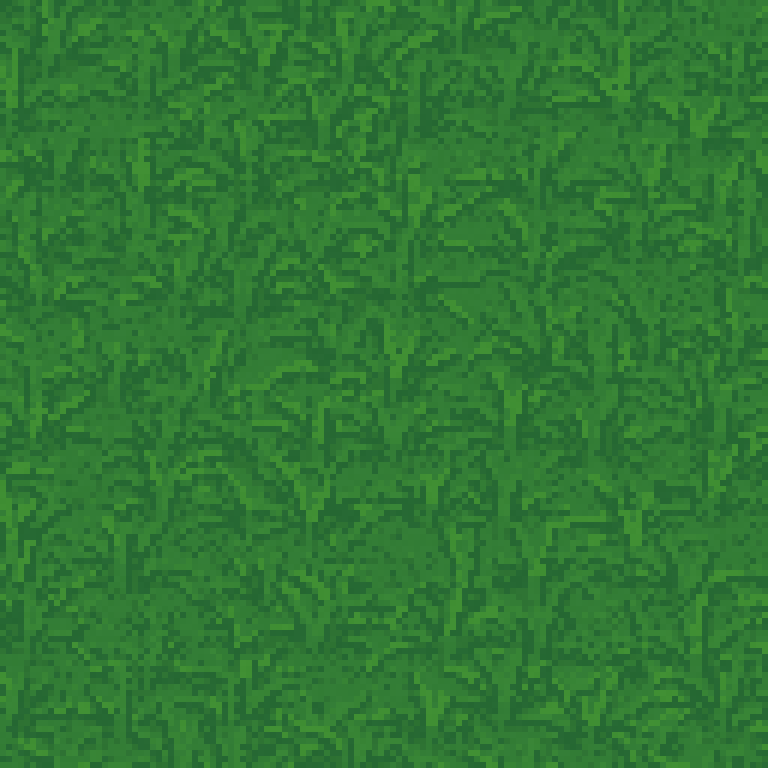
Reproduce this texture procedurally as a three.js fragment shader.

```glsl
// Pixel-art meadow: overlapping tufts of drooping grass blades on a coarse grid.
// Each blade bends in polar space about its root, with a lit upper edge and a
// shaded underside; lower tufts are painted over those behind them.
#define CELLS 128.0           // mosaic cells across the canvas
#define TUFT vec2(16.0, 11.0) // tuft spacing in cells
#define BLADES 8              // blades per tuft
#define SPREAD 1.55           // widest lean in radians
#define MIN_LENGTH 8.0        // blade length range in cells
#define MAX_LENGTH 15.0
#define HALF_WIDTH 1.9        // half width of a blade with its margin
#define RAGGED 1.1            // roughness of blade edges in cells
#define GRAIN 0.012           // faint brightness change per cell

varying vec2 vUv;

// Tones, darkest to brightest
const float SHADE = 0.0;
const float DUSK = 1.0;
const float BASE = 2.0;
const float LIT = 3.0;
const float BRIGHT = 4.0;

float hash(vec2 p) {
  return fract(sin(dot(p, vec2(127.1, 311.7))) * 43758.5453);
}

vec3 palette(float tone) {
  if (tone < 0.5) return vec3(0.15, 0.41, 0.20);
  if (tone < 1.5) return vec3(0.18, 0.45, 0.20);
  if (tone < 2.5) return vec3(0.20, 0.49, 0.21);
  if (tone < 3.5) return vec3(0.22, 0.52, 0.21);
  return vec3(0.25, 0.56, 0.20);
}

// Bare ground with sparse dark specks
float groundTone(vec2 cell) {
  float speck = hash(cell + 17.3);
  if (speck < 0.09) return SHADE;
  if (speck < 0.22) return DUSK;
  return speck > 0.93 ? LIT : BASE;
}

// Tone across a blade: d is the height above its spine, t runs root to tip
float bladeTone(float d, float t, float glow) {
  float taper = mix(1.15, 0.85, t);
  if (d > 0.0 && d < 1.4 * taper && t > 0.3) return glow > 0.58 ? BRIGHT : LIT;
  if (d < -0.2 && d > -1.35 * taper) return SHADE;
  if (d < -0.2 && d > -1.7 * taper) return DUSK;
  return BASE;
}

// Paints one tuft over the tone behind it
float paintTuft(float tone, vec2 cell, vec2 id, float rough) {
  vec2 jitter = vec2(hash(id), hash(id + 41.7)) - 0.5;
  vec2 offset = cell - (id + 0.5 + 0.8 * jitter) * TUFT;
  float radius = length(offset);
  if (radius > MAX_LENGTH || radius < 0.01) return tone;
  float angle = atan(offset.x, offset.y);

  // Outer blades first, alternating left and right
  for (int i = 0; i < BLADES; i++) {
    float n = float(i);
    vec2 seed = id + vec2(n * 7.31, n * 3.17);
    float side = mod(n, 2.0) * 2.0 - 1.0;
    float rank = (floor(n * 0.5) + hash(seed + 5.1)) * 2.0 / float(BLADES);
    float lean = SPREAD * (1.0 - rank);
    float reach = mix(MIN_LENGTH, MAX_LENGTH, hash(seed + 9.4));
    float t = radius / reach;
    float spine = lean * (0.5 + 0.7 * t);
    float d = radius * (spine - side * angle) + rough;
    if (t < 1.0 && abs(d) < HALF_WIDTH) {
      tone = bladeTone(d, t, hash(seed + 23.9));
    }
  }
  return tone;
}

void main() {
  vec2 cell = floor(vUv * CELLS) + 0.5;
  vec2 home = floor(cell / TUFT);
  float rough = (hash(cell) - 0.5) * RAGGED;

  // Back rows to front rows
  float tone = groundTone(cell);
  for (int row = 0; row < 4; row++) {
    for (int column = -1; column <= 1; column++) {
      vec2 id = home + vec2(float(column), 1.0 - float(row));
      tone = paintTuft(tone, cell, id, rough);
    }
  }

  float grain = (hash(cell + 71.9) - 0.5) * GRAIN;
  gl_FragColor = vec4(palette(tone) + grain, 1.0);
}
```
